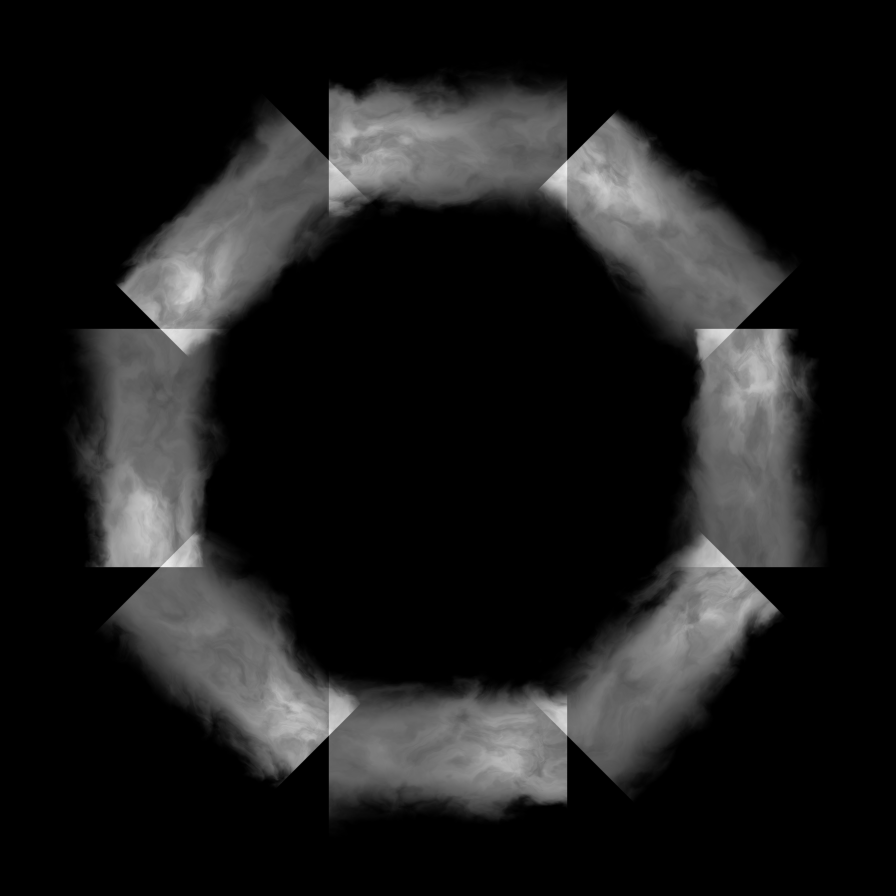
Give the GLSL for this background, as a three.js fragment shader.

```glsl
varying vec2 vUv;

float hash(vec2 p) {
  vec3 q = fract(p.xyx * vec3(0.1031, 0.1030, 0.0973));
  q += dot(q, q.yzx + 33.33);
  return fract((q.x + q.y) * q.z);
}

float valueNoise(vec2 p) {
  vec2 cell = floor(p);
  vec2 f = fract(p);
  f = f * f * (3.0 - 2.0 * f);
  float low = mix(hash(cell), hash(cell + vec2(1.0, 0.0)), f.x);
  float high = mix(hash(cell + vec2(0.0, 1.0)), hash(cell + 1.0), f.x);
  return mix(low, high, f.y);
}

float fbm(vec2 p) {
  float sum = 0.0;
  float weight = 0.5;
  for (int i = 0; i < 5; i++) {
    sum += weight * valueNoise(p);
    p = mat2(1.6, 1.2, -1.2, 1.6) * p + 7.3;
    weight *= 0.5;
  }
  return sum;
}

// Smoke strip: x runs along the strip, y across it
float smokeStrip(vec2 p, float seed) {
  float along = clamp(p.x / 0.266 + 0.5, 0.0, 1.0);
  vec2 q = p * vec2(17.0, 24.0) + seed * vec2(17.0, 31.0) + 40.0;

  // Curl the wisps with a second noise field
  vec2 warp = vec2(fbm(q + 3.7), fbm(q + 19.1)) - 0.5;
  float billow = fbm(q + 1.8 * warp);
  float wisps = fbm(q * 1.7 + 2.6 * warp + 11.0);

  // Ragged sides, tighter and brighter at the start of the strip
  float side = abs(p.y) + 0.055 * (billow - 0.5) + 0.02 * (wisps - 0.5);
  float body = 1.0 - smoothstep(mix(0.038, 0.022, along), mix(0.067, 0.092, along), side);
  float shade = mix(0.53, 0.40, smoothstep(0.0, 0.8, along));
  shade *= 0.55 + 0.5 * billow + 0.45 * wisps;

  // Bright plume near the start
  vec2 plume = (p - vec2(-0.09, 0.012 * (hash(vec2(seed, 5.0)) - 0.5))) / vec2(0.065, 0.032);
  shade += 0.24 * exp(-dot(plume, plume)) * smoothstep(0.2, 0.75, wisps);

  // Straight cut ends
  float cut = 1.0 - smoothstep(0.1322, 0.1338, abs(p.x));
  return body * shade * cut;
}

void main() {
  vec2 p = vUv - 0.5;
  float light = 0.0;

  // Eight strips placed clockwise around the centre
  for (int i = 0; i < 8; i++) {
    float angle = float(i) * 0.785398;
    vec2 outward = vec2(sin(angle), cos(angle));
    vec2 tangent = vec2(outward.y, -outward.x);
    vec2 local = vec2(dot(p, tangent), dot(p, outward) - 0.336);
    if (abs(local.x) < 0.135 && abs(local.y) < 0.14) {
      float smoke = smokeStrip(local, float(i));
      light += smoke * (1.0 - 0.5 * light);
    }
  }

  gl_FragColor = vec4(vec3(min(light, 1.0)), 1.0);
}
```
